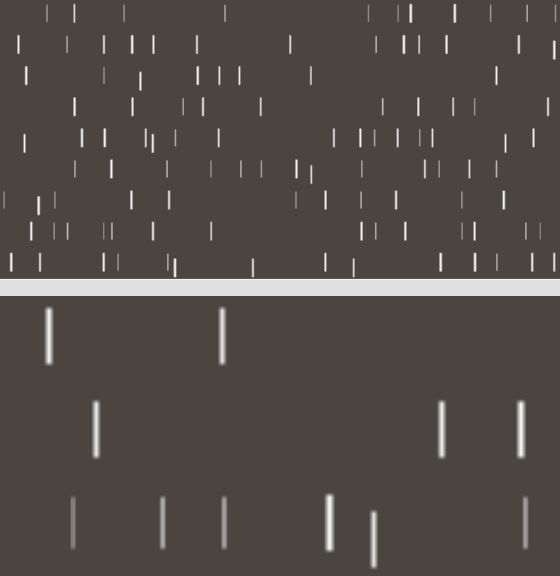
Top, the full canvas; bottom, a detail of the centre.
Write a Shadertoy shader that draws this pattern.

```glsl
// Sparse pale upright dashes with soft flanks on a dark warm grey ground.
// Nine rows of cells hold at most one dash each, set in one of three columns;
// a hash picks weight, offset and drop, and box coverage softens the edges.

const float ROWS = 9.0;
const float COLUMN = 0.23; // column width in row heights

// Integer hash: three uniform values from a cell index
vec3 hash3(uvec3 v) {
    v = v * 1664525u + 1013904223u;
    v.x += v.y * v.z; v.y += v.z * v.x; v.z += v.x * v.y;
    v ^= v >> 16u;
    v.x += v.y * v.z; v.y += v.z * v.x; v.z += v.x * v.y;
    return vec3(v >> 8u) / 16777216.0;
}

// Share of an interval of length blur around x that lies within +-halfSize
float coverage(float x, float halfSize, float blur) {
    float overlap = min(x + 0.5 * blur, halfSize) - max(x - 0.5 * blur, -halfSize);
    return clamp(overlap / blur, 0.0, 1.0);
}

float dash(vec2 p, float pixel) {
    vec2 size = vec2(3.0 * COLUMN, 1.0);
    vec2 cell = floor(p / size);
    vec2 local = p - (cell + 0.5) * size;
    uvec2 id = uvec2(cell);
    vec3 pick = hash3(uvec3(id, 5u));
    vec3 form = hash3(uvec3(id, 31u));
    if (pick.x > 0.44) return 0.0;

    // Bold dashes are wider and taller, and a few hang lower in their row
    bool bold = pick.y > 0.36;
    float width = bold ? mix(0.045, 0.08, form.x) : mix(0.016, 0.036, form.x);
    float height = bold ? 0.6 : 0.55;
    float drop = bold && form.y < 0.23 ? 0.18 : 0.0;

    // One of the three columns, with a slight sideways offset
    float slot = floor(pick.z * 3.0) - 1.0;
    vec2 centre = vec2(slot * COLUMN + (form.z - 0.5) * 0.08, 0.07 - drop);

    // Edges stay soft by a fixed share of the canvas
    float blur = max(pixel, 0.052);
    vec2 d = local - centre;
    return coverage(d.x, 0.5 * width, blur) * coverage(d.y, 0.5 * height, blur);
}

void mainImage(out vec4 fragColor, in vec2 fragCoord) {
    float pixel = ROWS / iResolution.y;
    vec2 p = fragCoord * pixel;

    vec3 ground = vec3(0.292, 0.272, 0.247);
    vec3 chalk = vec3(0.94, 0.94, 0.935);

    // Dashes, plus a hairline along the lower edge
    float ink = max(dash(p, pixel), coverage(p.y, 0.035, pixel));
    fragColor = vec4(mix(ground, chalk, ink), 1.0);
}
```
